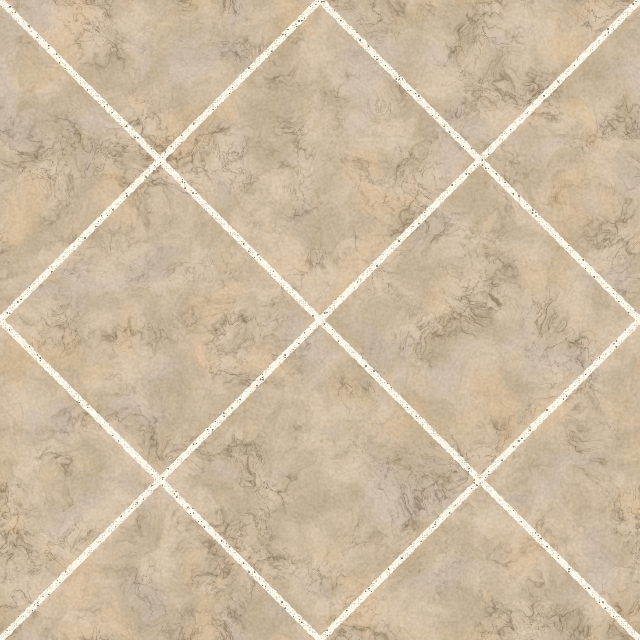
Give the GLSL for this texture, as a three.js fragment shader.

```glsl
// Beige marble floor: diagonal square tiles with speckled cream grout.
varying vec2 vUv;

const float TAU = 6.2831853;
const float REPEATS = 2.0;          // diamonds across and down
const float GROUT_WIDTH = 0.0102;
const float EDGE_SOFTNESS = 0.0010;

const vec3 STONE_DARK = vec3(0.765, 0.695, 0.585);
const vec3 STONE_LIGHT = vec3(0.86, 0.785, 0.69);
const vec3 STONE_WARM = vec3(0.87, 0.75, 0.60);
const vec3 STONE_COOL = vec3(0.79, 0.735, 0.68);
const vec3 VEIN_COLOR = vec3(0.48, 0.41, 0.32);
const vec3 GROUT_COLOR = vec3(0.985, 0.965, 0.905);
const vec3 PIT_COLOR = vec3(0.82, 0.76, 0.66);
const vec3 SPECK_COLOR = vec3(0.42, 0.37, 0.30);

vec2 hash2(vec2 p) {
  vec3 q = fract(p.xyx * vec3(0.1031, 0.1030, 0.0973));
  q += dot(q, q.yzx + 33.33);
  return fract((q.xx + q.yz) * q.zy);
}

// Gradient at a lattice corner, wrapped so that the noise tiles.
float cornerValue(vec2 cell, vec2 corner, vec2 local, float period) {
  float angle = TAU * hash2(mod(cell + corner, period) + period).x;
  return dot(vec2(cos(angle), sin(angle)), local - corner);
}

float gradientNoise(vec2 p, float period) {
  vec2 cell = floor(p);
  vec2 f = fract(p);
  vec2 u = f * f * f * (f * (f * 6.0 - 15.0) + 10.0);
  float low = mix(cornerValue(cell, vec2(0.0, 0.0), f, period),
                  cornerValue(cell, vec2(1.0, 0.0), f, period), u.x);
  float high = mix(cornerValue(cell, vec2(0.0, 1.0), f, period),
                   cornerValue(cell, vec2(1.0, 1.0), f, period), u.x);
  return 1.4 * mix(low, high, u.y);
}

// Layered noise with `period` cells across the canvas; `gain` sets roughness.
float fbm(vec2 uv, float period, float gain) {
  float sum = 0.0;
  float amplitude = 0.5;
  for (int i = 0; i < 5; i++) {
    sum += amplitude * gradientNoise(uv * period, period);
    period *= 2.0;
    amplitude *= gain;
  }
  return sum;
}

// Thin crooked lines along the zero contour of layered noise.
float vein(vec2 uv, float period, float sharpness) {
  return exp(-sharpness * abs(fbm(uv, period, 0.58)));
}

// Scattered round dots, at most one per cell.
float specks(vec2 uv, float cells, float chance) {
  vec2 p = uv * cells;
  vec2 place = hash2(floor(p));
  vec2 kind = hash2(floor(p) + 71.0);
  float radius = mix(0.15, 0.38, kind.y);
  float d = length(fract(p) - 0.5 - 0.3 * (place - 0.5));
  return step(kind.x, chance) * (1.0 - smoothstep(radius - 0.12, radius + 0.12, d));
}

// Distance to the nearest diagonal joint.
float jointDistance(vec2 uv) {
  vec2 diagonal = vec2(uv.x + uv.y, uv.x - uv.y) * REPEATS;
  vec2 d = abs(fract(diagonal + 0.5) - 0.5) / (REPEATS * sqrt(2.0));
  return min(d.x, d.y);
}

vec3 marble(vec2 uv) {
  vec2 bend = vec2(fbm(uv + 0.13, 8.0, 0.5), fbm(uv + 0.57, 8.0, 0.5));
  vec2 p = uv + 0.05 * bend;

  // Cloudy body with faint warm and cool patches
  float cloud = fbm(p, 13.0, 0.62) + 0.2 * gradientNoise(uv * 4.0, 4.0);
  vec3 color = mix(STONE_DARK, STONE_LIGHT, smoothstep(-0.48, 0.48, cloud));
  float warmth = fbm(p + 0.71, 9.0, 0.55);
  color = mix(color, STONE_WARM, 0.5 * smoothstep(0.04, 0.42, warmth));
  color = mix(color, STONE_COOL, 0.5 * smoothstep(0.04, 0.40, -warmth));

  // Broken veins, finer crackle and the smoky stains around them
  float patches = smoothstep(-0.10, 0.28, fbm(uv + 0.43, 8.0, 0.55));
  float veins = 0.45 * vein(p + 0.21, 9.0, 50.0) + 0.40 * vein(p + 0.83, 17.0, 42.0);
  float crackle = 0.30 * vein(p + 0.37, 30.0, 30.0);
  float stain = vein(p + 0.21, 9.0, 13.0);
  color = mix(color, VEIN_COLOR, min((0.22 + 0.78 * patches) * (veins + crackle), 0.6));
  color = mix(color, VEIN_COLOR, 0.13 * patches * stain);

  // Fine grain
  return color + 0.032 * gradientNoise(uv * 200.0, 200.0);
}

vec3 grout(vec2 uv) {
  vec3 color = GROUT_COLOR + 0.03 * gradientNoise(uv * 120.0, 120.0);
  color = mix(color, PIT_COLOR, 0.75 * specks(uv, 290.0, 0.42));
  return mix(color, SPECK_COLOR, 0.75 * specks(uv, 230.0, 0.12));
}

void main() {
  float wobble = 0.0012 * gradientNoise(vUv * 150.0, 150.0);
  float edge = jointDistance(vUv) + wobble - 0.5 * GROUT_WIDTH;
  float joint = 1.0 - smoothstep(-EDGE_SOFTNESS, EDGE_SOFTNESS, edge);
  gl_FragColor = vec4(mix(marble(vUv), grout(vUv), joint), 1.0);
}
```
